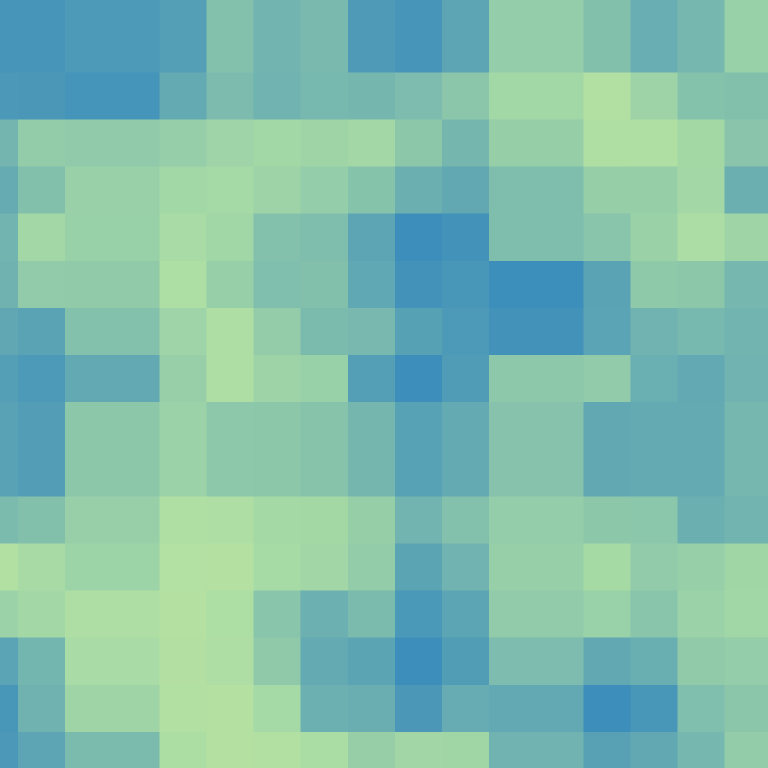
This background is drawn by a WebGL 2 fragment shader. Its source:

```glsl
#version 300 es
precision highp float;
// Blocky mosaic of cellular noise, from deep blue hollows to pale green ridges.

uniform vec2 u_resolution;
out vec4 fragColor;

vec2 hash2(vec2 p) {
    vec2 q = vec2(dot(p, vec2(127.1, 311.7)), dot(p, vec2(269.5, 183.3)));
    return fract(sin(q) * 43758.5);
}

// Distance to the nearest scattered point
float cellular(vec2 p) {
    vec2 base = floor(p);
    float nearest = 4.0;
    for (int y = -1; y <= 1; y++) {
        for (int x = -1; x <= 1; x++) {
            vec2 corner = base + vec2(x, y);
            nearest = min(nearest, distance(p, corner + hash2(corner)));
        }
    }
    return nearest;
}

// Three octaves of cellular noise
float field(vec2 p) {
    float sum = 0.0;
    float weight = 0.62;
    for (int octave = 0; octave < 3; octave++) {
        sum += weight * cellular(p);
        p = p * 2.0 + vec2(17.3, 9.1);
        weight *= 0.43;
    }
    return sum;
}

vec3 palette(float t) {
    vec3 blue = vec3(0.20, 0.53, 0.74);
    vec3 green = vec3(0.67, 0.867, 0.643);
    vec3 lime = vec3(0.90, 0.96, 0.60);
    vec3 color = mix(blue, green, clamp(t, 0.0, 1.0));
    return mix(color, lime, max(t - 1.0, 0.0) * 1.6);
}

vec3 mosaic(vec2 uv) {
    vec2 tile = floor((uv - vec2(0.0234, 0.0469)) * 16.3) + 1.0;
    // Every ninth row and column repeats its neighbour
    vec2 source = floor((tile - vec2(2.0, 6.0)) * 8.0 / 9.0 + 0.01);
    float height = field(source * vec2(-0.18, 0.20) + vec2(5.2, 7.7));
    // Ease out so that the pale ridges spread wide
    float depth = 1.0 - smoothstep(0.14, 0.79, height);
    return palette(1.1 - 1.02 * pow(depth, 1.65));
}

void main() {
    // Average a 2x2 grid of samples to soften the tile edges
    vec3 color = vec3(0.0);
    for (int i = 0; i < 4; i++) {
        vec2 offset = vec2(i % 2, i / 2) * 0.5 - 0.25;
        color += 0.25 * mosaic((gl_FragCoord.xy + offset) / u_resolution);
    }
    fragColor = vec4(color, 1.0);
}
```
